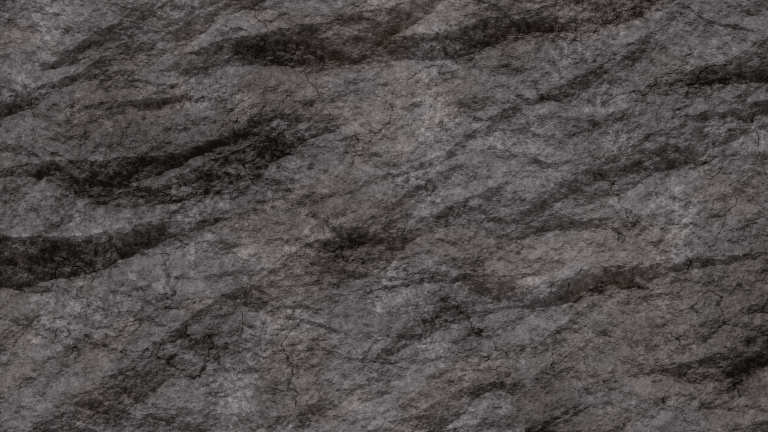
A Shadertoy shader for this texture:

```glsl
const vec3 DARK_STONE = vec3(0.15, 0.139, 0.133);
const vec3 PALE_STONE = vec3(0.56, 0.545, 0.555);
const vec3 EARTH_TINT = vec3(1.09, 0.98, 0.92);
const vec3 LIGHT_DIR = vec3(-0.26, 0.72, 0.64);
const float STRATA_ANGLE = 0.33;

float hash(vec2 p) {
    return fract(sin(dot(p, vec2(127.1, 311.7))) * 43758.5453);
}

mat2 rotation(float angle) {
    float c = cos(angle), s = sin(angle);
    return mat2(c, -s, s, c);
}

float noise(vec2 p) {
    vec2 cell = floor(p), f = fract(p);
    f = f * f * (3.0 - 2.0 * f);
    float low = mix(hash(cell), hash(cell + vec2(1, 0)), f.x);
    float high = mix(hash(cell + vec2(0, 1)), hash(cell + vec2(1, 1)), f.x);
    return mix(low, high, f.y);
}

// Layered noise, roughly 0 to 1
float fbm(vec2 p, int octaves, float gain) {
    float sum = 0.0, total = 0.0, amp = 1.0;
    for (int i = 0; i < octaves; i++) {
        sum += amp * noise(p);
        total += amp;
        amp *= gain;
        p = rotation(0.6) * p * 2.03 + 17.3;
    }
    return sum / total;
}

// Union of skewed slabs, each with its own upper and lower slope
float slabs(vec2 p, float seed, float skew) {
    vec2 base = floor(p);
    float top = -9.0;
    for (int j = -2; j <= 1; j++) {
        for (int i = -1; i <= 1; i++) {
            vec2 cell = base + vec2(i, j);
            float a = hash(cell + seed), b = hash(cell + seed + 7.3);
            float c = hash(cell + seed + 3.9), e = hash(cell + seed + 5.1);
            vec2 d = p - cell - vec2(a, b);
            d.y += skew * (c - 0.5) * d.x;
            float fall = max(mix(0.35, 0.95, e) * d.y, -mix(0.7, 2.1, c) * d.y);
            float ends = max(mix(0.4, 1.0, b) * d.x, -mix(0.9, 0.3, e) * d.x);
            top = max(top, 0.5 * fract(a * 7.0 + e) - fall - ends);
        }
    }
    return top;
}

// Canvas position to coordinates along and across the strata, slightly bent
vec2 strata(vec2 p) {
    vec2 q = rotation(STRATA_ANGLE) * p;
    vec2 bend = vec2(fbm(q * 4.0 + 3.1, 6, 0.52), fbm(q * 4.0 + 41.7, 6, 0.52));
    return q + vec2(0.15, 0.10) * (bend - 0.5);
}

float rockHeight(vec2 p) {
    vec2 q = strata(p);
    float blocks = 0.098 * slabs(q / vec2(0.47, 0.23) + 5.0, 1.7, 1.5);
    float chips = 0.022 * slabs(rotation(-0.2) * q / vec2(0.15, 0.085), 9.2, 2.0);
    float rough = 0.036 * fbm(p * vec2(17.0, 22.0), 5, 0.56);
    return blocks + chips + rough;
}

// Thin broken lines where a noise field crosses its middle
float cracks(vec2 q, float width) {
    float line = abs(fbm(q * vec2(5.0, 8.0) + 23.0, 5, 0.5) - 0.5);
    float broken = smoothstep(0.50, 0.62, fbm(q * 8.0 + 61.0, 3, 0.5));
    return broken * (1.0 - smoothstep(0.0, width, line));
}

void mainImage(out vec4 fragColor, in vec2 fragCoord) {
    vec2 p = fragCoord / iResolution.y;
    vec2 q = strata(p);

    // Surface normal and light from above
    float eps = 0.0022;
    float h = rockHeight(p);
    float hx = rockHeight(p + vec2(eps, 0.0));
    float hy = rockHeight(p + vec2(0.0, eps));
    vec3 normal = normalize(vec3(h - hx, h - hy, eps));
    float diffuse = max(dot(normal, LIGHT_DIR), 0.0);

    // Contact shadow and broad shadow beneath ledges
    float near = rockHeight(p + vec2(-0.003, 0.011)) - h;
    float far = rockHeight(p + vec2(-0.014, 0.045)) - h;
    float shade = 0.5 * smoothstep(0.002, 0.02, near) + 0.5 * smoothstep(0.0, 0.06, far);

    // Weathering, lichen and crisp mineral grain
    float weather = fbm(p * 3.2 + 12.0, 5, 0.6) - 0.5;
    float lichen = smoothstep(0.54, 0.66, fbm(p * 9.0 + 31.0, 6, 0.65));
    float grain = fbm(p * 90.0, 3, 0.95) - 0.5;

    float tone = 0.13 + 0.47 * diffuse + 0.75 * weather + 0.62 * grain;
    tone += lichen * (0.13 + 0.35 * grain);
    tone -= 0.22 * shade + 0.3 * cracks(q, 0.014);

    // Brown earth gathers in sheltered hollows
    float earth = smoothstep(0.42, 0.62, fbm(q * vec2(4.0, 8.0) + 77.0, 4, 0.5));
    vec3 stone = mix(DARK_STONE, PALE_STONE, clamp(tone, -0.2, 1.2));
    stone *= mix(vec3(1.0), EARTH_TINT, earth * (0.25 + 0.75 * shade));
    fragColor = vec4(stone, 1.0);
}
```
